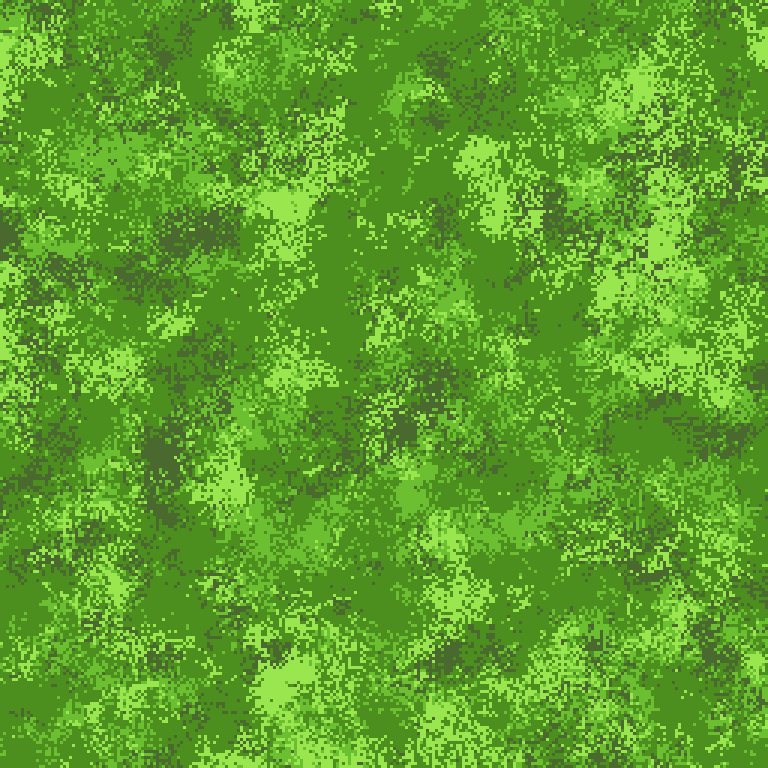
This texture is drawn by a Shadertoy shader. Its source:

```glsl
#define CELLS 256.0
#define PATCH_FREQ 14.0
#define OCTAVE_GAIN 0.7
#define GRAIN 0.31
#define MID_LEVEL 0.598
#define DARK_LEVEL 0.642
#define LIGHT_LEVEL 0.658
#define BASE_GREEN vec3(0.30, 0.56, 0.12)
#define MID_GREEN vec3(0.42, 0.75, 0.19)
#define DARK_GREEN vec3(0.29, 0.41, 0.18)
#define LIGHT_GREEN vec3(0.60, 0.90, 0.31)

float hash(vec2 p) {
    vec3 q = fract(p.xyx * vec3(0.1031, 0.1030, 0.0973));
    q += dot(q, q.yzx + 33.33);
    return fract((q.x + q.y) * q.z);
}

float valueNoise(vec2 p) {
    vec2 i = floor(p), f = fract(p);
    vec2 w = f * f * (3.0 - 2.0 * f);
    return mix(mix(hash(i), hash(i + vec2(1, 0)), w.x),
               mix(hash(i + vec2(0, 1)), hash(i + vec2(1, 1)), w.x), w.y);
}

// Octaves are turned against each other to hide the lattice
float patches(vec2 p) {
    const mat2 turn = mat2(0.8, 0.6, -0.6, 0.8);
    float sum = 0.0, total = 0.0, weight = 1.0;
    for (int i = 0; i < 4; i++) {
        sum += weight * valueNoise(p);
        total += weight;
        weight *= OCTAVE_GAIN;
        p = turn * p * 2.0 + 17.3;
    }
    return sum / total;
}

// Ragged coverage: soft patches dithered by one random value per cell
float foliage(vec2 cell, float seed, float level) {
    float field = patches(cell / CELLS * PATCH_FREQ + seed);
    float grain = (hash(cell + seed * 7.0) - 0.5) * GRAIN;
    return step(level, field + grain);
}

vec3 grass(vec2 uv) {
    vec2 cell = floor(uv * CELLS) + 0.5;
    vec3 color = BASE_GREEN;
    color = mix(color, MID_GREEN, foliage(cell, 31.7, MID_LEVEL));
    color = mix(color, DARK_GREEN, foliage(cell, 83.1, DARK_LEVEL));
    return mix(color, LIGHT_GREEN, foliage(cell, 147.9, LIGHT_LEVEL));
}

void mainImage(out vec4 fragColor, in vec2 fragCoord) {
    // Four samples per pixel smooth the cell edges
    vec3 color = vec3(0.0);
    for (int i = 0; i < 4; i++) {
        vec2 offset = vec2(i & 1, i >> 1) * 0.5 - 0.25;
        color += grass((fragCoord + offset) / iResolution.y);
    }
    fragColor = vec4(color * 0.25, 1.0);
}
```
